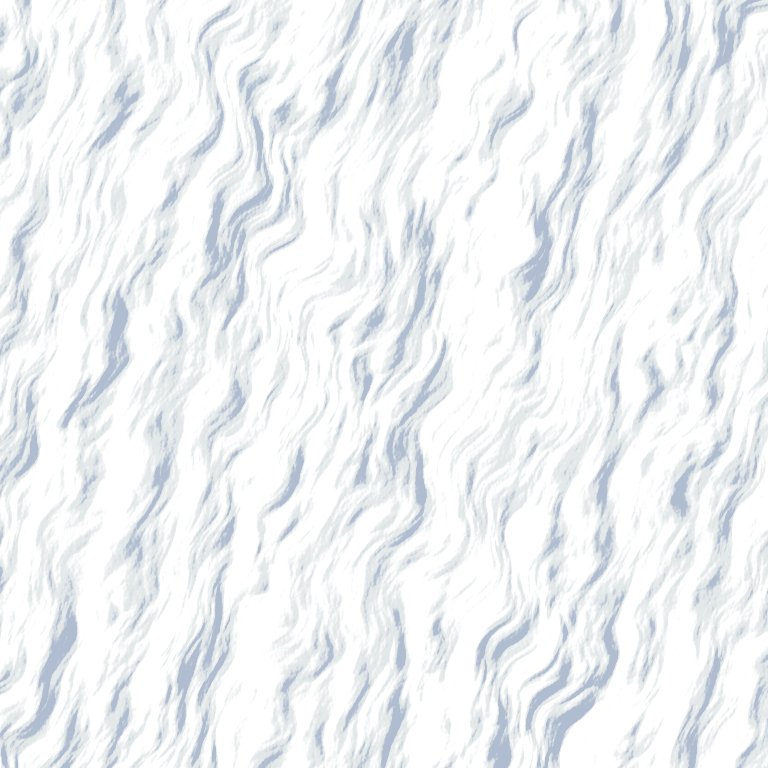
Give the GLSL for this texture, as a Shadertoy shader.

```glsl
// Wind-carved snow crust: white ridges with leaning, blue-grey shadow streaks.

const vec3 SNOW = vec3(1.0);
const vec3 HAZE = vec3(0.89, 0.91, 0.915);
const vec3 SHADOW = vec3(0.69, 0.74, 0.815);
const vec2 LIGHT_AXIS = vec2(0.95, -0.31);
const int LAYERS = 5;

vec2 hash22(vec2 p) {
    vec3 q = fract(p.xyx * vec3(0.1031, 0.1030, 0.0973));
    q += dot(q, q.yzx + 33.33);
    return fract((q.xx + q.yz) * q.zy);
}

// Distance to the nearest scattered point
float cellular(vec2 p) {
    vec2 cell = floor(p);
    vec2 local = p - cell;
    float nearest = 8.0;
    for (int y = -1; y <= 1; y++) {
        for (int x = -1; x <= 1; x++) {
            vec2 neighbour = vec2(x, y);
            vec2 toPoint = neighbour + hash22(cell + neighbour) - local;
            nearest = min(nearest, dot(toPoint, toPoint));
        }
    }
    return sqrt(nearest);
}

// Slope of the cellular relief along an axis; positive faces away from light
float cellSlope(vec2 p, vec2 axis, float reach) {
    vec2 offset = axis * reach;
    return (cellular(p + offset) - cellular(p - offset)) / (2.0 * reach);
}

// Layered sines make the streaks wander sideways
vec2 wander(vec2 p) {
    float bend = 0.012 * sin(15.0 * p.y + 3.0 * sin(9.0 * p.x + 4.0 * p.y));
    bend += 0.006 * sin(37.0 * p.y + 23.0 * p.x + 2.0 * sin(19.0 * p.x));
    bend += 0.0025 * sin(96.0 * p.y - 51.0 * p.x);
    float rise = 0.010 * sin(31.0 * p.x + 8.0 * p.y);
    return p + vec2(bend, rise);
}

// Tall cells from broad drifts to small scales, which lean more to the right
float relief(vec2 p, vec2 axis) {
    float slope = 0.0;
    for (int i = 0; i < LAYERS; i++) {
        float level = float(i);
        vec2 frequency = vec2(9.0, 2.2) * pow(vec2(1.83, 2.05), vec2(level));
        float lean = mix(0.04, 0.40, level / float(LAYERS - 1));
        float weight = 0.5 - 0.035 * (level - 1.3) * (level - 1.3);
        vec2 q = vec2(p.x - lean * p.y, p.y) * frequency + 17.3 * level;
        slope += weight * cellSlope(q, axis, 0.12);
    }
    return slope;
}

vec3 snowColor(float shade) {
    vec3 color = mix(SNOW, HAZE, smoothstep(-0.2, 0.45, shade));
    return mix(color, SHADOW, smoothstep(0.52, 1.06, shade));
}

void mainImage(out vec4 fragColor, in vec2 fragCoord) {
    vec2 uv = fragCoord / iResolution.y;
    vec2 p = wander(uv);

    // Calm and rough patches vary the depth of the shadows
    float roughness = mix(0.7, 1.3, cellular(p * vec2(6.0, 3.0) + 5.7));
    float shade = relief(p, LIGHT_AXIS) * roughness;

    // Powdery grain
    shade += 0.12 * cellSlope(uv * vec2(210.0, 160.0), LIGHT_AXIS, 0.2);

    fragColor = vec4(snowColor(shade), 1.0);
}
```
